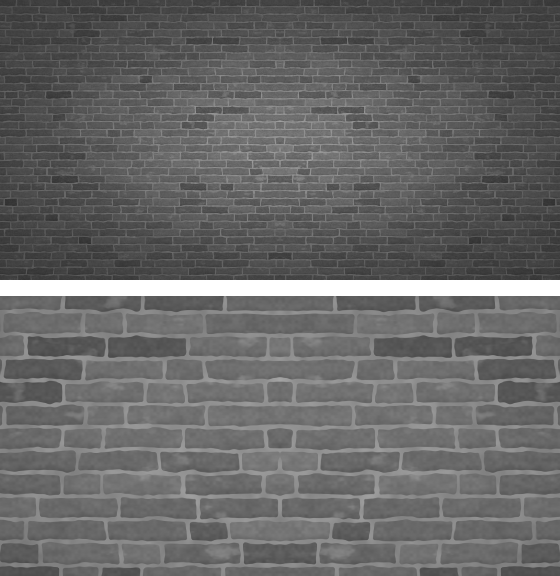
Top: the whole. Bottom: its middle third, enlarged.
Give the GLSL for this texture, as a WebGL 2 fragment shader.

```glsl
#version 300 es
precision highp float;
// Grey brick wall, mirrored about its vertical centre line and lit by a soft central glow.

#define ROWS 36.5          // brick courses up the canvas
#define ROW_OFFSET 0.64    // height of the lowest bed joint, in courses
#define HEADER_LENGTH 1.76 // short brick length, in courses
#define GROUP 7.0          // header lengths per group: three long bricks, one short
#define MORTAR 0.165       // joint width, in courses
#define MORTAR_GAIN 1.30   // joint brightness relative to brick
#define TONE_VARIATION 0.16
#define GRAIN 0.16
#define EDGE_WOBBLE 0.07
#define SHADE 0.23         // tone of the wall far from the glow
#define GLOW 0.215         // extra tone at the centre
#define FALLOFF 1.55

uniform vec2 u_resolution;
out vec4 fragColor;

float hash(vec2 p) {
    vec3 q = fract(p.xyx * 0.1031);
    q += dot(q, q.yzx + 33.33);
    return fract((q.x + q.y) * q.z);
}

float noise(vec2 p) {
    vec2 i = floor(p), f = fract(p);
    f = f * f * (3.0 - 2.0 * f);
    return mix(mix(hash(i), hash(i + vec2(1, 0)), f.x),
               mix(hash(i + vec2(0, 1)), hash(i + vec2(1, 1)), f.x), f.y);
}

float fbm(vec2 p) {
    float sum = 0.0, amplitude = 0.5;
    for (int i = 0; i < 4; i++) {
        sum += amplitude * noise(p);
        p = p * 2.1 + 17.3;
        amplitude *= 0.5;
    }
    return sum;
}

float roundedBox(vec2 p, vec2 halfSize, float radius) {
    vec2 q = abs(p) - halfSize + radius;
    return length(max(q, 0.0)) + min(max(q.x, q.y), 0.0) - radius;
}

// Finds the brick at p: its id, its size, and p relative to its centre.
void findBrick(vec2 p, out vec2 id, out vec2 size, out vec2 local) {
    float row = floor(p.y);
    float shift = floor(GROUP * hash(vec2(row, 71.0)))
                + 0.5 * mod(row, 2.0) + 0.25 * hash(vec2(row, 23.0));
    float along = p.x / HEADER_LENGTH + shift;
    float group = floor(along / GROUP);
    float g = along - group * GROUP;
    float header = 2.0 * floor(4.0 * hash(vec2(group + 5.0, row + 40.0)));
    float start = 2.0 * floor(g / 2.0), span = 2.0;
    if (g >= header + 1.0) {
        start = header + 1.0 + 2.0 * floor((g - header - 1.0) / 2.0);
    } else if (g >= header) {
        start = header;
        span = 1.0;
    }
    id = vec2(group * GROUP + start, row);
    size = vec2(span * HEADER_LENGTH, 1.0);
    local = vec2((g - start) * HEADER_LENGTH, p.y - row) - 0.5 * size;
}

void main() {
    vec2 uv = gl_FragCoord.xy / u_resolution;
    vec2 wall = gl_FragCoord.xy / u_resolution.y * ROWS;
    wall.x = abs(wall.x - 0.5 * ROWS * u_resolution.x / u_resolution.y);
    wall.y -= ROW_OFFSET;
    float pixel = ROWS / u_resolution.y;

    // Uneven brick edges
    vec2 wobble = vec2(noise(wall * 1.3 + 9.0), noise(wall * 1.3 + 57.0)) - 0.5;
    vec2 id, size, local;
    findBrick(wall + wobble * EDGE_WOBBLE * 2.0, id, size, local);
    float edge = roundedBox(local, 0.5 * (size - MORTAR), 0.1);
    edge += EDGE_WOBBLE * (noise(wall * 4.0) - 0.5);
    float softness = max(0.03, 0.55 * pixel);
    float mortar = smoothstep(-softness, softness, edge);

    // Brick faces: own tone, occasional dark brick, streaky grain, shaded lower edge
    float dark = step(0.91, hash(id + 113.0));
    float brick = 1.0 + TONE_VARIATION * (hash(id + 31.0) - 0.5) - 0.13 * dark;
    brick += GRAIN * (fbm(wall * vec2(1.6, 3.5)) - 0.47);
    brick += 0.09 * (noise(wall * 7.0) - 0.5);
    brick -= 0.09 * smoothstep(-0.15, -0.45, local.y);

    // Joints: patchy lime, with a few smears over the bricks
    float lime = MORTAR_GAIN + 0.35 * (fbm(wall * 0.8 + 80.0) - 0.47)
               + 0.12 * (noise(wall * 3.0 + 30.0) - 0.5);
    float smear = smoothstep(0.64, 0.82, fbm(wall * vec2(0.7, 1.2) + 140.0));
    float surface = mix(brick + 0.22 * smear, lime, mortar);

    // Central glow
    vec2 fromCentre = 2.0 * uv - 1.0;
    float light = SHADE + GLOW * exp(-FALLOFF * dot(fromCentre, fromCentre));
    fragColor = vec4(vec3(surface * light), 1.0);
}
```
